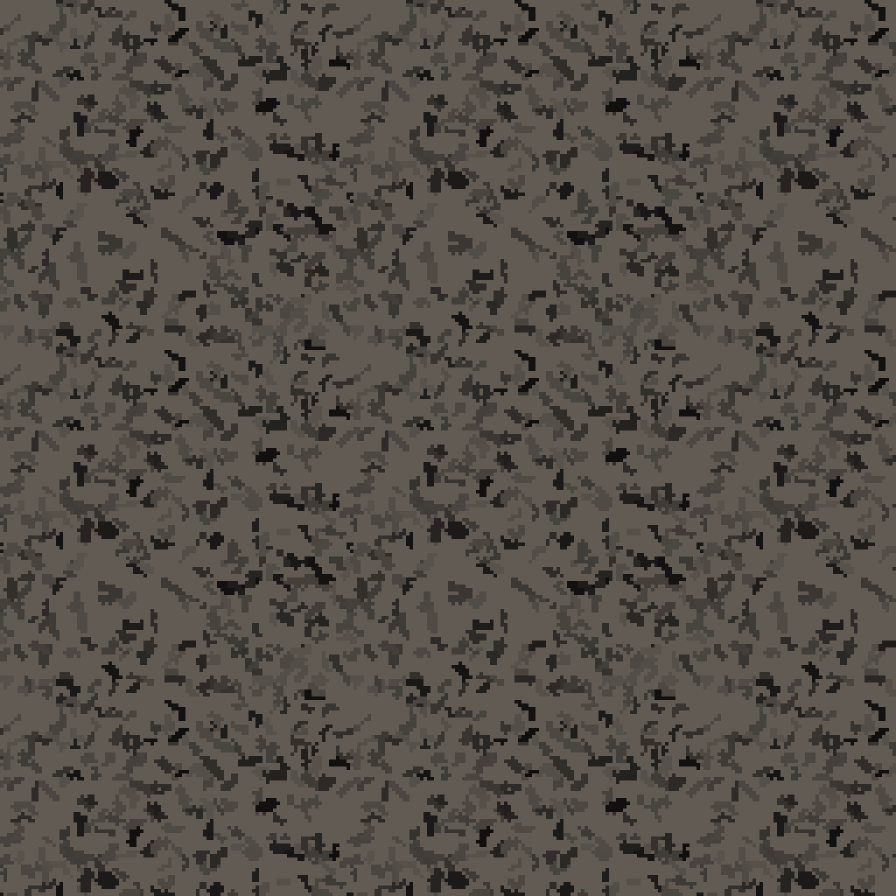
A three.js fragment shader for this pattern:

```glsl
varying vec2 vUv;

const float CELLS = 256.0;       // square cells across the canvas
const float TILE = 100.0;        // cells per repeat
const float SPACING = 5.0;       // cells between flake sites
const float PATCH = 4.0;         // flake sites per density patch
const float SUBSAMPLE = 0.0005;  // half step between edge samples

const vec3 STONE = vec3(0.382, 0.358, 0.328);

float hash(vec2 p, float seed) {
  return fract(sin(dot(p, vec2(127.1, 311.7)) + seed * 74.7) * 43758.5453);
}

// Value noise that wraps after the given period
float wrappedNoise(vec2 p, float period, float seed) {
  vec2 i = floor(p);
  vec2 f = fract(p);
  f = f * f * (3.0 - 2.0 * f);
  vec2 lo = mod(i, period);
  vec2 hi = mod(i + 1.0, period);
  float bottom = mix(hash(lo, seed), hash(vec2(hi.x, lo.y), seed), f.x);
  float top = mix(hash(vec2(lo.x, hi.y), seed), hash(hi, seed), f.x);
  return mix(bottom, top, f.y);
}

// Distance from p to an arm that starts at the origin
float armDistance(vec2 p, float angle, float len) {
  vec2 dir = vec2(cos(angle), sin(angle));
  return length(p - dir * clamp(dot(p, dir), 0.0, len));
}

// Bent flake made of two arms
float flakeDistance(vec2 p, vec2 id) {
  float angle = hash(id, 3.0) * 6.2832;
  float bend = 3.1416 + (hash(id, 4.0) - 0.5) * 2.8;
  float first = armDistance(p, angle, mix(0.8, 3.2, hash(id, 5.0)));
  float second = armDistance(p, angle + bend, mix(0.8, 3.2, hash(id, 6.0)));
  return min(first, second);
}

// Brightness from faint grey to near black
float flakeShade(float h) {
  return 0.9 - 0.47 * h - 0.27 * h * h * h;
}

float graniteShade(vec2 uv) {
  vec2 cell = mod(floor(uv * CELLS), TILE);
  vec2 site = floor(cell / SPACING);
  float sites = TILE / SPACING;
  float ragged = hash(cell, 9.0) - 0.5;
  float shade = 1.0;

  for (int y = -1; y <= 1; y++) {
    for (int x = -1; x <= 1; x++) {
      vec2 neighbour = site + vec2(float(x), float(y));
      vec2 id = mod(neighbour, sites);
      vec2 jitter = vec2(hash(id, 1.0), hash(id, 2.0));
      vec2 local = cell + 0.5 - (neighbour + jitter) * SPACING;
      float density = wrappedNoise(id / PATCH, sites / PATCH, 7.0);
      float present = step(hash(id, 8.0), mix(0.45, 1.0, density));
      float radius = mix(0.7, 1.5, hash(id, 10.0)) + ragged;
      float inside = present * step(flakeDistance(local, id), radius);
      shade = mix(shade, flakeShade(hash(id, 11.0)), inside);
    }
  }
  return shade;
}

void main() {
  // Average four samples to smooth the cell edges
  float shade = 0.0;
  for (int y = 0; y < 2; y++) {
    for (int x = 0; x < 2; x++) {
      vec2 offset = vec2(float(x), float(y)) - 0.5;
      shade += 0.25 * graniteShade(vUv + offset * SUBSAMPLE * 2.0);
    }
  }
  gl_FragColor = vec4(STONE * shade, 1.0);
}
```
